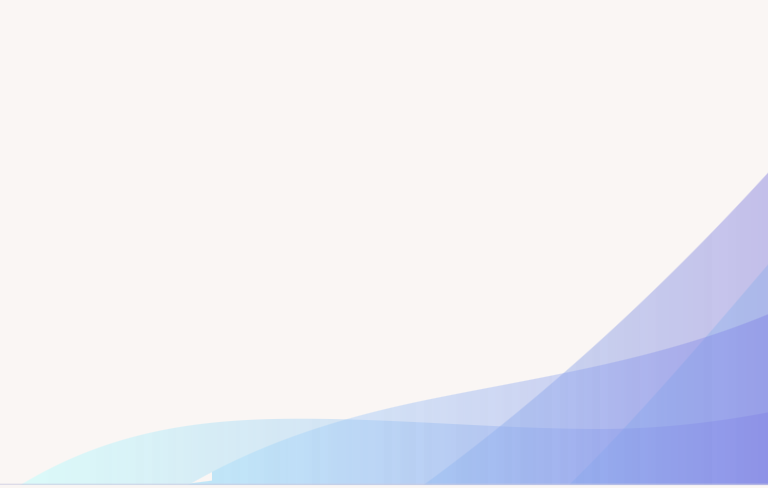
Give the GLSL for this background, as a Shadertoy shader.

```glsl
const vec3 PAPER = vec3(0.980, 0.965, 0.957);
const vec3 RULE = vec3(0.79, 0.79, 0.88);
const float LAYER_ALPHA = 0.4;
const float FLOOR_Y = 0.0075;

float hash(float n) {
    return fract(sin(n * 12.9898) * 43758.5453);
}

// Cubic through two knots with given slopes, straight outside them
float hermite(float x, vec2 a, vec2 b, float slopeA, float slopeB) {
    float width = b.x - a.x;
    float t = clamp((x - a.x) / width, 0.0, 1.0);
    float s = t * t * (3.0 - 2.0 * t);
    float bend = t * (1.0 - t) * (slopeA * (1.0 - t) - slopeB * t) * width;
    return mix(a.y, b.y, s) + bend
        + slopeA * min(x - a.x, 0.0) + slopeB * max(x - b.x, 0.0);
}

// Wave profiles: height of each crest at x
float longWave(float x) {
    vec2 crest = vec2(0.391, 0.142);
    vec2 trough = vec2(0.781, 0.121);
    if (x < crest.x) return hermite(x, vec2(0.0286, 0.008), crest, 0.95, 0.0);
    if (x < trough.x) return hermite(x, crest, trough, 0.0, 0.0);
    return hermite(x, trough, vec2(1.0, 0.155), 0.0, 0.30);
}

float middleWave(float x) {
    vec2 joint = vec2(0.56, 0.182);
    if (x < joint.x) return hermite(x, vec2(0.247, 0.008), joint, 0.9, 0.32);
    return hermite(x, joint, vec2(1.0, 0.356), 0.32, 0.65);
}

float tallWave(float x) {
    return hermite(x, vec2(0.553, 0.008), vec2(1.0, 0.646), 1.15, 1.72);
}

float cornerWave(float x) {
    return hermite(x, vec2(0.742, 0.008), vec2(1.0, 0.458), 1.55, 1.85);
}

// Antialiased coverage where the value is positive
float cover(float d) {
    return clamp(d / max(fwidth(d), 1e-5) + 0.5, 0.0, 1.0);
}

// Translucent layer with a horizontal tint
vec3 layer(vec3 base, float mask, vec3 left, vec3 right, float start, float x) {
    vec3 tint = mix(left, right, clamp((x - start) / (1.0 - start), 0.0, 1.0));
    return mix(base, tint, LAYER_ALPHA * mask);
}

void mainImage(out vec4 fragColor, in vec2 fragCoord) {
    vec2 p = fragCoord / iResolution.xy;
    float middleMask = cover(middleWave(p.x) - p.y);

    // Stacked waves, back to front
    vec3 color = PAPER;
    color = layer(color, cover(tallWave(p.x) - p.y),
        vec3(0.52, 0.72, 0.93), vec3(0.45, 0.43, 0.86), 0.55, p.x);
    color = layer(color, cover(cornerWave(p.x) - p.y),
        vec3(0.50, 0.72, 0.93), vec3(0.545, 0.68, 0.92), 0.74, p.x);
    color = layer(color, middleMask,
        vec3(0.64, 0.88, 1.00), vec3(0.48, 0.48, 0.90), 0.25, p.x);
    color = layer(color, cover(longWave(p.x) - p.y),
        vec3(0.68, 1.00, 1.00), vec3(0.50, 0.50, 0.90), 0.03, p.x);

    // Faint vertical bands inside the tinted area
    float tinted = smoothstep(0.0, 0.25, PAPER.r - color.r);
    color += tinted * 0.012 * (hash(floor(p.x * 96.0)) - 0.5);

    // Small pale notch at the foot of the middle wave
    float notchFloor = 0.010 + 0.2 * (p.x - 0.250);
    float notch = middleMask * cover(0.276 - p.x) * cover(p.y - notchFloor);
    color = mix(color, PAPER, notch);

    // Thin base rule above a plain strip
    color = mix(color, RULE, 0.6 * cover(0.0015 - abs(p.y - FLOOR_Y)));
    color = mix(PAPER, color, cover(p.y - FLOOR_Y + 0.0015));

    fragColor = vec4(color, 1.0);
}
```
